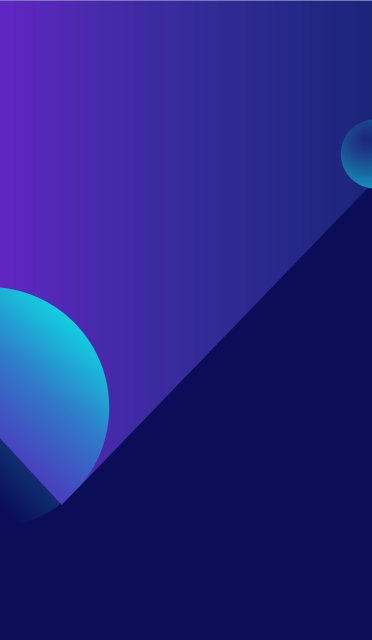
Reproduce this background procedurally as a Shadertoy shader.

```glsl
// Flat geometric backdrop: a violet-to-blue sky above a navy V-shaped ground,
// a cyan disc sunk into the V with a faint shaded underside, and a small orb.
// Layers are distance functions in units of canvas height, blended in order.

// Geometry (x to the right, y up, 1.0 = canvas height)
const vec2  VALLEY       = vec2(0.0964, 0.2109);  // corner of the V
const vec2  RIGHT_SLOPE  = vec2(0.4778, 0.4948);  // direction of the long edge
const vec2  LEFT_SLOPE   = vec2(-0.0964, 0.1042); // direction of the short edge
const vec2  DISC_CENTER  = vec2(-0.0177, 0.3633);
const float DISC_RADIUS  = 0.1883;
const vec2  DISC_AXIS    = vec2(0.65, 0.76);      // gradient direction
const float DISC_START   = 0.007;
const float DISC_LENGTH  = 0.222;
const float SHADE_DEPTH  = 0.072;                 // fade below the short edge
const vec2  ORB_CENTER   = vec2(0.5866, 0.7595);
const float ORB_RADIUS   = 0.0541;
const vec2  ORB_FOCUS    = vec2(0.573, 0.782);    // darkest point of the orb
const float ORB_REACH    = 0.078;
const float TOP_LINE     = 0.0013;

// Colours
const vec3 SKY_VIOLET  = vec3(0.380, 0.150, 0.760);
const vec3 SKY_PURPLE  = vec3(0.270, 0.165, 0.660);
const vec3 SKY_INDIGO  = vec3(0.195, 0.168, 0.590);
const vec3 SKY_BLUE    = vec3(0.105, 0.145, 0.475);
const vec3 NAVY        = vec3(0.043, 0.050, 0.350);
const vec3 SHADE_TEAL  = vec3(0.062, 0.180, 0.440);
const vec3 DISC_PURPLE = vec3(0.285, 0.250, 0.740);
const vec3 DISC_BLUE   = vec3(0.190, 0.480, 0.785);
const vec3 DISC_CYAN   = vec3(0.070, 0.810, 0.875);
const vec3 ORB_DARK    = vec3(0.115, 0.155, 0.490);
const vec3 ORB_TEAL    = vec3(0.080, 0.580, 0.740);
const vec3 LINE_COLOR  = vec3(0.520, 0.520, 0.760);

// Position of x between two stops, clamped to 0..1
float ramp(float from, float to, float x) {
    return clamp((x - from) / (to - from), 0.0, 1.0);
}

// Pixel coverage of a shape with signed distance d (negative inside)
float coverage(float d) {
    return clamp(0.5 - d * iResolution.y, 0.0, 1.0);
}

// Signed distance to a line through the origin, positive on its left
float sideOf(vec2 p, vec2 direction) {
    vec2 n = normalize(direction);
    return n.x * p.y - n.y * p.x;
}

vec3 skyColor(float u) {
    vec3 color = mix(SKY_VIOLET, SKY_PURPLE, ramp(0.0, 0.30, u));
    color = mix(color, SKY_INDIGO, ramp(0.30, 0.56, u));
    return mix(color, SKY_BLUE, ramp(0.56, 1.0, u));
}

vec3 discColor(vec2 fromValley) {
    float t = (dot(fromValley, DISC_AXIS) - DISC_START) / DISC_LENGTH;
    vec3 color = mix(DISC_PURPLE, DISC_BLUE, ramp(0.0, 0.5, t));
    return mix(color, DISC_CYAN, ramp(0.5, 1.0, t));
}

void mainImage(out vec4 fragColor, in vec2 fragCoord) {
    vec2 p = fragCoord / iResolution.y;
    vec2 q = p - VALLEY;

    // Sky with the bright disc
    float disc = coverage(length(p - DISC_CENTER) - DISC_RADIUS);
    vec3 color = skyColor(fragCoord.x / iResolution.x);
    color = mix(color, discColor(q), disc);

    // Ground, holding the shaded underside of the disc left of the corner
    float belowLeft = sideOf(q, LEFT_SLOPE);
    float belowRight = -sideOf(q, RIGHT_SLOPE);
    float fade = 1.0 - ramp(0.0, SHADE_DEPTH, belowLeft);
    float underside = disc * fade * coverage(-belowLeft);
    vec3 ground = mix(NAVY, SHADE_TEAL, underside);
    color = mix(color, ground, coverage(-max(belowLeft, belowRight)));

    // Small orb lit from below
    float glow = ramp(0.0, ORB_REACH, length(p - ORB_FOCUS));
    vec3 orb = mix(ORB_DARK, ORB_TEAL, pow(glow, 1.3));
    color = mix(color, orb, coverage(length(p - ORB_CENTER) - ORB_RADIUS));

    // Thin pale line along the top
    color = mix(color, LINE_COLOR, coverage(1.0 - TOP_LINE - p.y));

    fragColor = vec4(color, 1.0);
}
```
